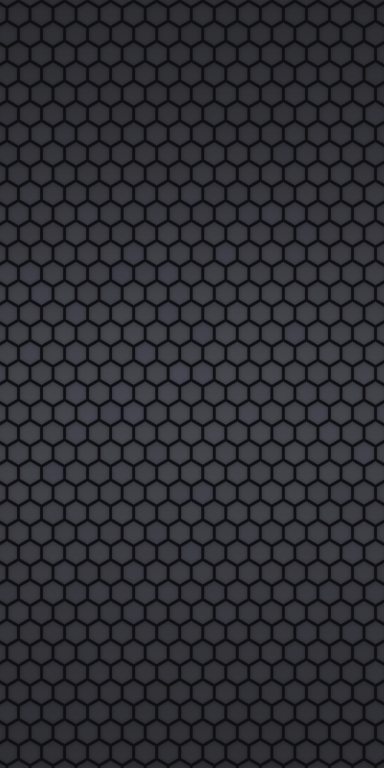
This pattern is drawn by a Shadertoy shader. Its source:

```glsl
// Dark hexagonal mesh of softly bevelled cells, lit by a wide glow across the middle.

const float CELLS_ACROSS = 16.67;              // cell widths per canvas width
const vec2  ANCHOR       = vec2(0.498, 0.976); // centre of one cell, in canvas widths
const float GAP          = 0.125;              // groove width, in cell widths
const float EDGE_SOFT    = 0.035;              // softness of the groove edge
const float RIM_SHADE    = 0.17;               // darkening toward the cell rim
const float SLOPE_SHADE  = 0.035;              // lower part of a cell is lighter
const float CELL_VARY    = 0.025;              // brightness spread between cells
const float BLUE_VARY    = 0.018;              // extra blue in a few cells
const float GLOW_HEIGHT  = 0.48;
const float GLOW_SPREAD  = 0.31;
const vec3  GROOVE_COLOR = vec3(0.062, 0.062, 0.078);
const vec3  CELL_DIM     = vec3(0.178, 0.180, 0.200);
const vec3  CELL_LIT     = vec3(0.272, 0.272, 0.301);
const vec2  LATTICE      = vec2(1.0, 1.7320508);

float hash(vec2 p) {
    return fract(sin(dot(p, vec2(127.1, 311.7))) * 43758.5453);
}

// Offset from the nearest cell centre (xy) and that cell's id (zw).
vec4 hexCell(vec2 p) {
    vec2 idA = floor(p / LATTICE + 0.5);
    vec2 idB = floor(p / LATTICE) + 0.5;
    vec2 a = p - idA * LATTICE;
    vec2 b = p - idB * LATTICE;
    return dot(a, a) < dot(b, b) ? vec4(a, idA) : vec4(b, idB);
}

// Hexagonal radius with upright sides: 0 at the centre, 0.5 on the border.
float hexRadius(vec2 p) {
    p = abs(p);
    return max(p.x, dot(p, vec2(0.5, 0.8660254)));
}

void mainImage(out vec4 fragColor, in vec2 fragCoord) {
    vec2 canvas = fragCoord / iResolution.xy;
    vec2 p = (fragCoord / iResolution.x - ANCHOR) * CELLS_ACROSS;
    float pixel = CELLS_ACROSS / iResolution.x;

    vec4 cell = hexCell(p);
    float radius = hexRadius(cell.xy);

    // Broad light, fading to the top and bottom and a little to the sides
    float rise = (canvas.y - GLOW_HEIGHT) / GLOW_SPREAD;
    float side = canvas.x - 0.5;
    float glow = exp(-rise * rise) * (1.0 - 0.5 * side * side);

    // Cell face: rim shade, slope and slight variation
    vec3 face = mix(CELL_DIM, CELL_LIT, glow);
    face *= 1.0 - RIM_SHADE * smoothstep(0.22, 0.5, radius);
    face *= 1.0 - SLOPE_SHADE * cell.y * 2.0;
    face *= 1.0 + CELL_VARY * (hash(cell.zw) * 2.0 - 1.0);
    face.b += BLUE_VARY * glow * smoothstep(0.65, 1.0, hash(cell.zw + 19.3));

    // Groove between the cells
    float soft = max(EDGE_SOFT, 0.7 * pixel);
    float border = 0.5 - 0.5 * GAP;
    float groove = smoothstep(border - soft, border + soft, radius);

    fragColor = vec4(mix(face, GROOVE_COLOR, groove), 1.0);
}
```
